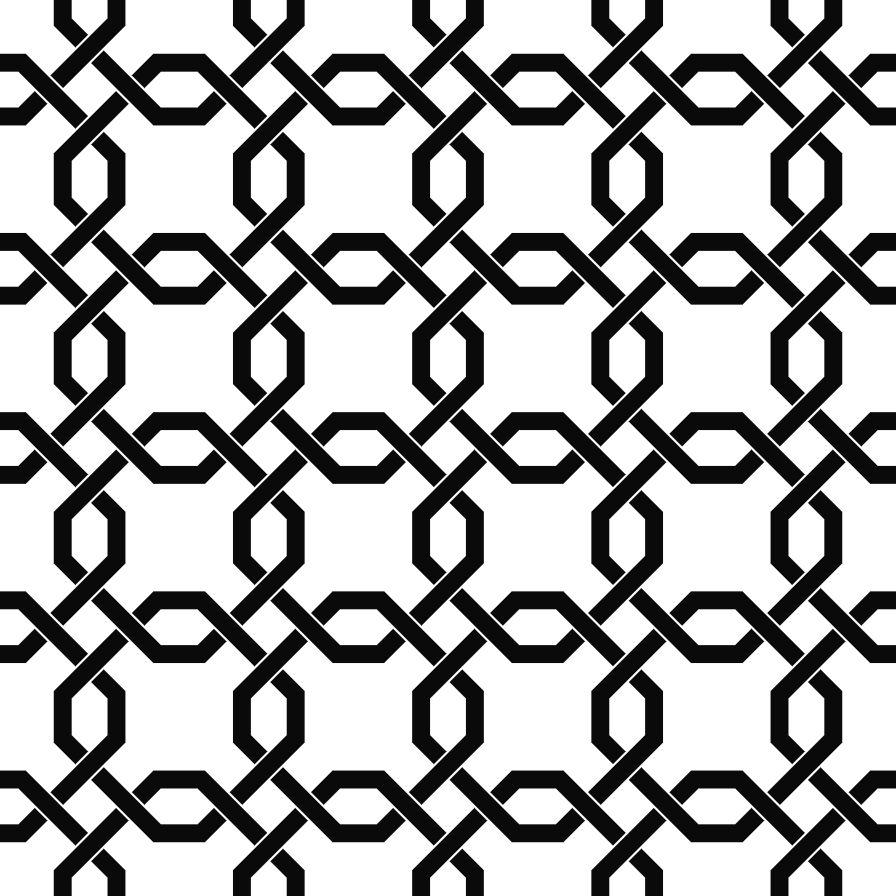
A WebGL 2 fragment shader for this pattern:

```glsl
#version 300 es
precision highp float;

// Lengths are in units of one repeat
#define REPEATS 5.0
#define BAR_OFFSET 0.15
#define HALF_WIDTH 0.05
#define CROSSING 0.227
#define GAP 0.012
#define INK vec3(0.04)
#define PAPER vec3(1.0)

uniform vec2 u_resolution;
out vec4 fragColor;

// Diagonal strand that bends into a straight bar at both ends, with mitred corners
float strand(vec2 p) {
    float bars = max(p.x, p.y) - BAR_OFFSET;
    float diagonal = (p.x + p.y + CROSSING) * inversesqrt(2.0);
    return abs(max(bars, diagonal)) - HALF_WIDTH;
}

// Two parallel strands, one on each side of the knot
float strandPair(vec2 p) {
    return min(strand(p), strand(-p));
}

// Rising strands pass over above and below the knot, falling ones at its sides
float weave(vec2 p) {
    float falling = strandPair(p);
    float rising = strandPair(vec2(p.x, -p.y));
    bool risingOnTop = abs(p.y) > abs(p.x);
    float over = risingOnTop ? rising : falling;
    float under = risingOnTop ? falling : rising;
    return min(over, max(under, GAP - over));
}

void main() {
    vec2 uv = gl_FragCoord.xy / u_resolution;
    vec2 cell = fract(uv * REPEATS) - 0.5;

    // Edge smoothing over one pixel
    float pixel = REPEATS / min(u_resolution.x, u_resolution.y);
    float ink = clamp(0.5 - weave(cell) / pixel, 0.0, 1.0);
    fragColor = vec4(mix(PAPER, INK, ink), 1.0);
}
```
